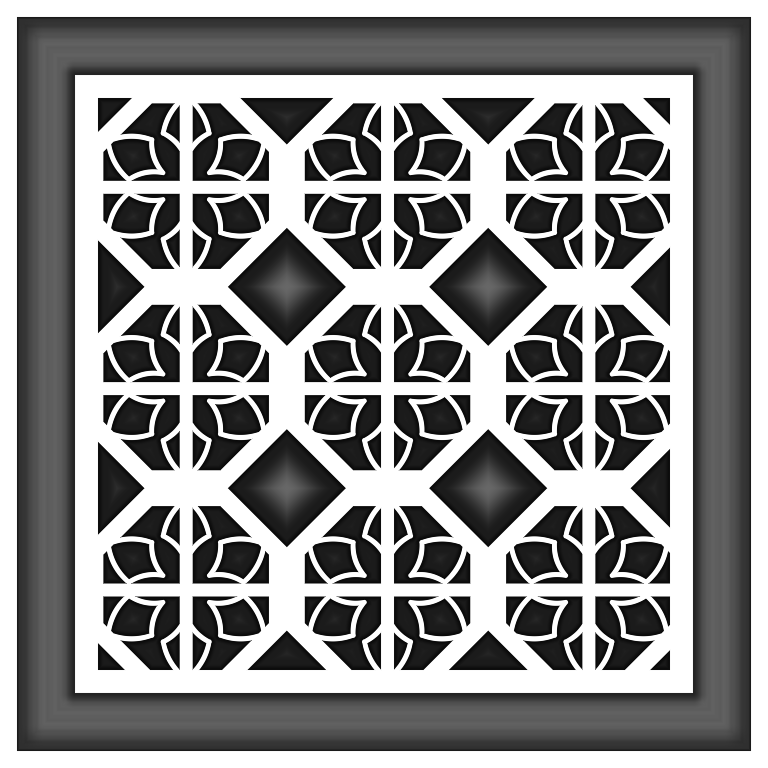
This pattern is drawn by a WebGL 1 fragment shader. Its source:

```glsl
precision highp float;
// A white fretwork panel on a soft grey frame: three by three octagonal rosettes,
// each a six-petal flower crossed by bars, with diamond holes between them.
// Signed insets from folded tiles cut the holes and also shade their depth.

uniform vec2 u_resolution;

const float PI = 3.14159265;

// Canvas units
const float TILE = 0.2622;
const vec2 TILE_SHIFT = vec2(0.0046, -0.0046);
const float FRAME_HALF = 0.4779;
const float PANEL_HALF = 0.4023;
const float WINDOW_HALF = 0.3724;

// Tile units
const float OCTAGON_HALF = 0.411;
const float OCTAGON_CUT = 0.581;
const float DIAMOND_CUT = 0.707;
const float BAR_HALF = 0.0323;
const float BAR_DROP = 0.0055;
const float STROKE_HALF = 0.0129;

float boxDistance(vec2 p, float halfSize) {
  vec2 d = abs(p) - halfSize;
  return length(max(d, 0.0)) + min(max(d.x, d.y), 0.0);
}

// Distance to a line from a to b that bows sideways as a parabola
float bowDistance(vec2 p, vec2 a, vec2 b, float bow) {
  float span = length(b - a);
  vec2 dir = (b - a) / span;
  vec2 q = vec2(dot(p - a, dir), dot(p - a, vec2(-dir.y, dir.x)));
  float t = clamp(q.x / span, 0.0, 1.0);
  return length(q - vec2(t * span, bow * 4.0 * t * (1.0 - t)));
}

// Distance to the petal outlines, folded into one half of one petal
float flowerDistance(vec2 p) {
  float angle = mod(atan(p.y, p.x), PI / 3.0) - PI / 6.0;
  vec2 q = length(p) * vec2(cos(angle), abs(sin(angle)));
  vec2 root = vec2(0.134, 0.0);
  vec2 shoulder = vec2(0.263, 0.114);
  vec2 tip = vec2(0.447, 0.0);
  return min(bowDistance(q, root, shoulder, -0.0174),
             bowDistance(q, shoulder, tip, 0.021));
}

// Depth inside the holes of one tile; negative on the white lattice
float tileInset(vec2 p) {
  vec2 a = abs(p);
  float diagonal = a.x + a.y;
  float octagon = min(OCTAGON_HALF - max(a.x, a.y),
                      (OCTAGON_CUT - diagonal) * 0.7071);
  float bars = min(a.x, abs(p.y + BAR_DROP)) - BAR_HALF;
  float petals = flowerDistance(p) - STROKE_HALF;
  float rosette = min(octagon, min(bars, petals));
  float diamond = (diagonal - DIAMOND_CUT) * 0.7071;
  return max(rosette, diamond);
}

// Holes grow lighter away from their edges
float holeShade(float inset) {
  return 0.035 + 0.07 * smoothstep(0.0, 0.03, inset)
       + 0.3 * smoothstep(0.04, 0.208, inset);
}

// Grey frame with dark rims, a panel shadow and faint parallel bands
float frameShade(vec2 p) {
  vec2 edge = FRAME_HALF - abs(p);
  vec2 rise = smoothstep(0.0, 0.036, edge);
  float inset = min(edge.x, edge.y);
  float shadow = smoothstep(-0.004, 0.022, boxDistance(p, PANEL_HALF));
  float bands = 0.009 * sin(inset * 420.0) + 0.005 * sin(inset * 910.0);
  float shade = mix(0.18, 0.37, rise.x * rise.y) + bands;
  shade *= mix(0.3, 1.0, shadow);
  return shade * mix(0.45, 1.0, smoothstep(0.0, 0.004, inset));
}

float coverage(float inset, float pixel) {
  return smoothstep(-0.6 * pixel, 0.6 * pixel, inset);
}

void main() {
  float size = min(u_resolution.x, u_resolution.y);
  float pixel = 1.0 / size;
  vec2 p = (gl_FragCoord.xy - 0.5 * u_resolution) / size;

  // Frame, then the white panel over it
  float shade = mix(1.0, frameShade(p), coverage(-boxDistance(p, FRAME_HALF), pixel));
  shade = mix(shade, 1.0, coverage(-boxDistance(p, PANEL_HALF), pixel));

  // Repeated holes, clipped by the window
  vec2 tile = fract((p - TILE_SHIFT) / TILE + 0.5) - 0.5;
  float inset = min(tileInset(tile), -boxDistance(p, WINDOW_HALF) / TILE);
  shade = mix(shade, holeShade(inset), coverage(inset * TILE, pixel));

  gl_FragColor = vec4(vec3(shade), 1.0);
}
```
